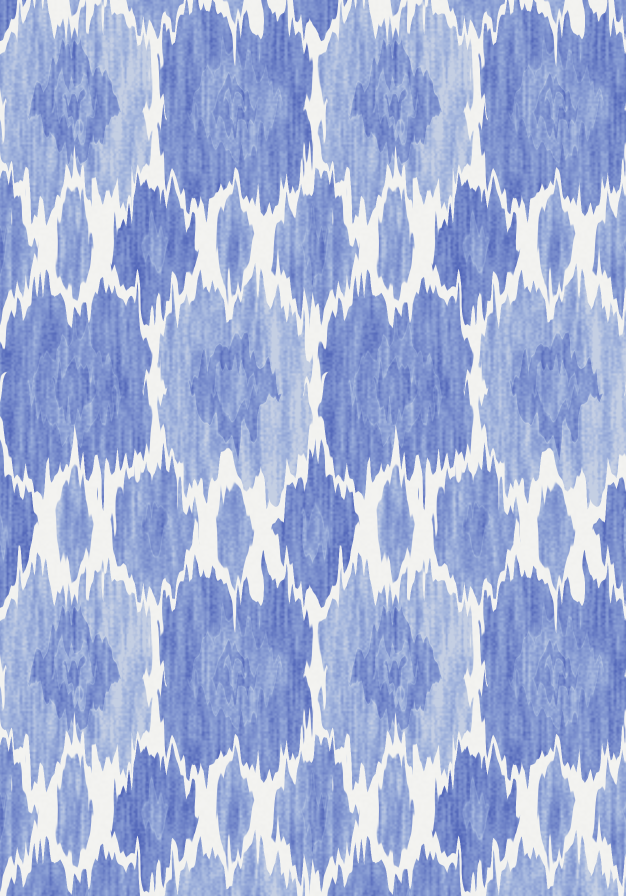
Write a Shadertoy shader that draws this pattern.

```glsl
// Blue ikat cloth: rows of four-lobed medallions alternate with rows of diamonds
// and slim spindles. Each motif is a rounded-diamond field whose height is shifted
// by tall, narrow woven noise, which frays the edges into vertical threads.

const float PITCH = 0.2565;              // column spacing, in canvas widths
const float ROW = 1.7645;                // row spacing, in columns
const vec2 FIRST = vec2(0.464, 0.652);   // first medallion, from the top left
const vec2 TILE = vec2(2.0, 2.0 * ROW);  // the cloth repeats after 2 x 2 motifs
const vec2 LOBE_AT = vec2(0.20, 0.20);
const vec2 LOBE = vec2(0.285, 0.40);
const vec2 HEART = vec2(0.29, 0.37);
const vec2 CORE = vec2(0.14, 0.18);
const vec2 DIAMOND = vec2(0.275, 0.42);
const vec2 SPINDLE = vec2(0.118, 0.33);
const float FRAY = 0.25;                 // length of the loose threads
const float STREAK = 1.9;                // tone contrast between threads
const float GRAIN = 1.1;                 // tone contrast of the speckle
const vec3 PAPER = vec3(0.95, 0.95, 0.94);
const vec3 INK[5] = vec3[5](vec3(0.77, 0.81, 0.89), vec3(0.65, 0.72, 0.87),
    vec3(0.54, 0.62, 0.83), vec3(0.45, 0.53, 0.79), vec3(0.33, 0.41, 0.73));

float hash(vec2 c, float seed) {
    vec3 h = fract(vec3(c.xyx) * 0.1031 + seed * 0.37);
    h += dot(h, h.yzx + 33.33);
    return fract((h.x + h.y) * h.z);
}

// Value noise that wraps at the tile; range -0.5 to 0.5
float weave(vec2 p, vec2 cells, float seed) {
    vec2 g = p / TILE * cells;
    vec2 i = floor(g), f = g - i;
    f.y = f.y * f.y * (3.0 - 2.0 * f.y);
    vec2 a = mod(i, cells), b = mod(i + 1.0, cells);
    float top = mix(hash(a, seed), hash(vec2(b.x, a.y), seed), f.x);
    float low = mix(hash(vec2(a.x, b.y), seed), hash(b, seed), f.x);
    return mix(top, low, f.y) - 0.5;
}

// Approximate depth inside a rounded diamond
float diamond(vec2 q, vec2 size, float bend) {
    vec2 a = pow(abs(q) / size, vec2(bend));
    return (1.0 - pow(a.x + a.y, 1.0 / bend)) * min(size.x, size.y);
}

float cover(float depth, float soft) {
    return smoothstep(-soft, soft, depth);
}

// Lays a tone inside a shape, with a faint washed-out rim
float lay(float tone, float newTone, float depth, float soft) {
    float rim = 1.0 - smoothstep(0.0, 0.014, abs(depth));
    return mix(tone, newTone, cover(depth, soft)) - 0.7 * rim;
}

vec3 ink(float tone) {
    tone = clamp(tone, 0.0, 3.999);
    int i = int(tone);
    return mix(INK[i], INK[i + 1], fract(tone));
}

vec3 cloth(vec2 p, float soft) {
    // Thread displacement for outlines and for inner figures
    float outer = FRAY * (weave(p, vec2(46, 14), 1.0) + weave(p, vec2(112, 16), 2.0));
    float inner = FRAY * (0.5 * weave(p, vec2(50, 18), 3.0) + 0.7 * weave(p, vec2(104, 22), 4.0));

    // Medallions, light and dark in checkerboard order
    vec2 cell = floor(p / vec2(1.0, ROW) + 0.5);
    vec2 q = p - cell * vec2(1.0, ROW);
    vec2 o = q + vec2(0.0, outer), n = q + vec2(0.0, inner);
    bool dark = mod(cell.x + cell.y, 2.0) > 0.5;
    float medallion = cover(diamond(abs(o) - LOBE_AT, LOBE, 1.6), soft);
    float side = smoothstep(-0.1, 0.1, 0.14 - q.x + outer);
    float tone = dark ? 2.65 : mix(0.55, 1.3, side);
    tone = lay(tone, dark ? 2.0 : 2.6, diamond(n, HEART, 1.15), soft);
    tone = lay(tone, dark ? 2.9 : 1.7, diamond(n, CORE, 1.3), soft);
    if (mod(cell.y, 2.0) < 0.5)
        tone = lay(tone, dark ? 1.9 : 3.0, diamond(n, CORE * 0.5, 1.3), soft);

    // Diamonds between the columns, half a row lower
    vec2 r = p - vec2(0.0, 0.5 * ROW);
    cell = vec2(floor(r.x), floor(r.y / ROW + 0.5));
    q = r - vec2(cell.x + 0.5, cell.y * ROW);
    n = q + vec2(0.0, inner);
    bool deep = mod(cell.x + cell.y, 2.0) < 0.5;
    float gem = cover(diamond(q + vec2(0.0, outer), DIAMOND, 1.25), soft);
    float gemTone = deep ? 3.0 : 1.9;
    gemTone = lay(gemTone, deep ? 2.2 : 2.5, diamond(n, vec2(0.085, 0.17), 1.2), soft);
    tone = mix(tone, gemTone, gem);

    // Slim spindles beneath the medallions
    q = vec2(r.x - floor(r.x + 0.5), q.y);
    float spindle = cover(diamond(q + vec2(0.0, 0.8 * outer), SPINDLE, 1.3), soft);
    float vein = cover(diamond(q + vec2(0.0, inner), vec2(0.05, 0.2), 1.2), 0.02);
    tone = mix(tone, 1.5 + 0.8 * vein, spindle);

    // Dye streaks along the threads and dry speckle
    tone += STREAK * (weave(p, vec2(120, 20), 5.0) + 0.6 * weave(p, vec2(40, 10), 6.0));
    tone += GRAIN * weave(p, vec2(150, 250), 7.0);
    vec3 ground = PAPER + 0.012 * weave(p, vec2(120, 210), 8.0);
    return mix(ground, ink(tone), max(medallion, max(gem, spindle)));
}

void mainImage(out vec4 fragColor, in vec2 fragCoord) {
    float unit = PITCH * iResolution.x;
    vec3 sum = vec3(0.0);
    // Six samples per pixel, closer across the threads than along them
    for (int i = 0; i < 6; i++) {
        vec2 jitter = vec2((float(i % 3) - 1.0) / 3.0, float(i / 3) * 0.5 - 0.25);
        vec2 at = fragCoord + jitter;
        vec2 p = vec2(at.x, iResolution.y - at.y) / unit - FIRST;
        sum += cloth(p, 0.6 / unit);
    }
    fragColor = vec4(sum / 6.0, 1.0);
}
```
